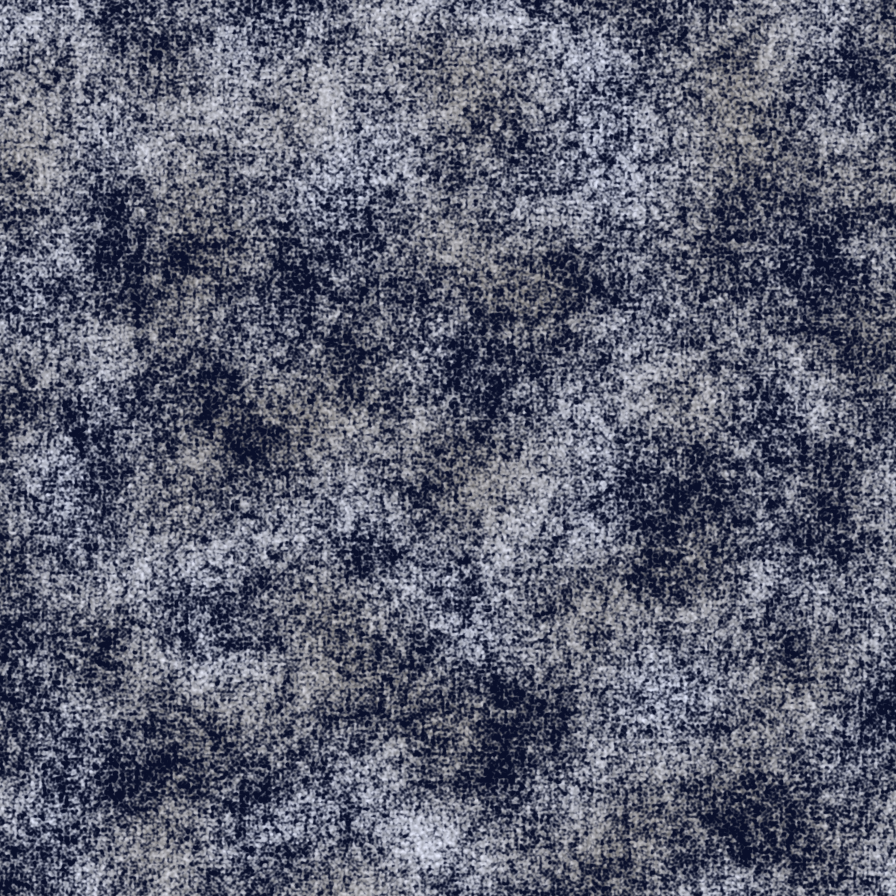
This texture is drawn by a Shadertoy shader. Its source:

```glsl
// Worn navy cloth covered by a patchy film of pale grey grains.
// Broad gradient noise sets the patches, fine noise the grains, and stretched
// noise the crossing threads; their sum decides how much grey shows.

float hash(vec2 p) {
    vec3 q = fract(p.xyx * 0.1031);
    q += dot(q, q.yzx + 33.33);
    return fract((q.x + q.y) * q.z);
}

vec2 gradient(vec2 cell) {
    float angle = 6.28318 * hash(cell);
    return vec2(cos(angle), sin(angle));
}

// Gradient noise scaled to a standard deviation of about one.
float noise(vec2 p) {
    vec2 i = floor(p), f = p - i;
    vec2 u = f * f * f * (f * (f * 6.0 - 15.0) + 10.0);
    vec2 e = vec2(1.0, 0.0);
    float low = mix(dot(gradient(i), f),
                    dot(gradient(i + e.xy), f - e.xy), u.x);
    float high = mix(dot(gradient(i + e.yx), f - e.yx),
                     dot(gradient(i + e.xx), f - e.xx), u.x);
    return 4.6 * mix(low, high, u.y);
}

// Cloudy wear, from large blotches down to small clumps.
float wearPatches(vec2 p) {
    mat2 turn = mat2(0.8, 0.6, -0.6, 0.8);
    float sum = 0.0, frequency = 4.3;
    for (int k = 0; k < 4; k++) {
        float weight = k == 0 ? 0.2 : 0.33 - 0.04 * float(k);
        sum += weight * noise(p * frequency + 31.7 * float(k + 1));
        p = turn * p;
        frequency *= 2.1;
    }
    return sum;
}

// Speckle of several sizes, the smallest being the strongest.
float grains(vec2 p) {
    mat2 turn = mat2(0.92, 0.39, -0.39, 0.92);
    return 0.30 * noise(p * 83.0 + 11.3)
         + 0.45 * noise(turn * p * 157.0 + 205.1)
         + 0.52 * noise(turn * turn * p * 291.0 + 417.9);
}

// Short dashes along both thread directions.
float threads(vec2 p) {
    float across = noise(p * vec2(58.0, 247.0) + 71.4);
    float along = noise(p * vec2(239.0, 52.0) + 163.8);
    float brushed = noise(p * vec2(90.0, 9.0) + 12.6)
                  + noise(p * vec2(11.0, 97.0) + 54.2);
    return 0.28 * across + 0.30 * along + 0.11 * brushed;
}

void mainImage(out vec4 fragColor, in vec2 fragCoord) {
    vec2 uv = fragCoord / iResolution.y;

    float patches = wearPatches(uv);
    float cover = patches + grains(uv) + threads(uv);
    float film = smoothstep(-1.85, 1.65, cover);

    // Brightness of the film: soft tonal drift plus bright flecks.
    float drift = noise(uv * 6.7 + 91.0);
    float fleck = noise(uv * 211.0 + 337.0);
    float shade = 1.0 + 0.05 * drift + 0.09 * fleck + 0.06 * patches;
    shade += 0.10 * smoothstep(1.3, 2.6, cover);

    vec3 navy = vec3(0.035, 0.06, 0.165);
    vec3 paleGrey = vec3(0.635, 0.64, 0.675) * shade;
    paleGrey += vec3(-0.006, 0.0, 0.012) * drift;

    fragColor = vec4(clamp(mix(navy, paleGrey, film), 0.0, 1.0), 1.0);
}
```
